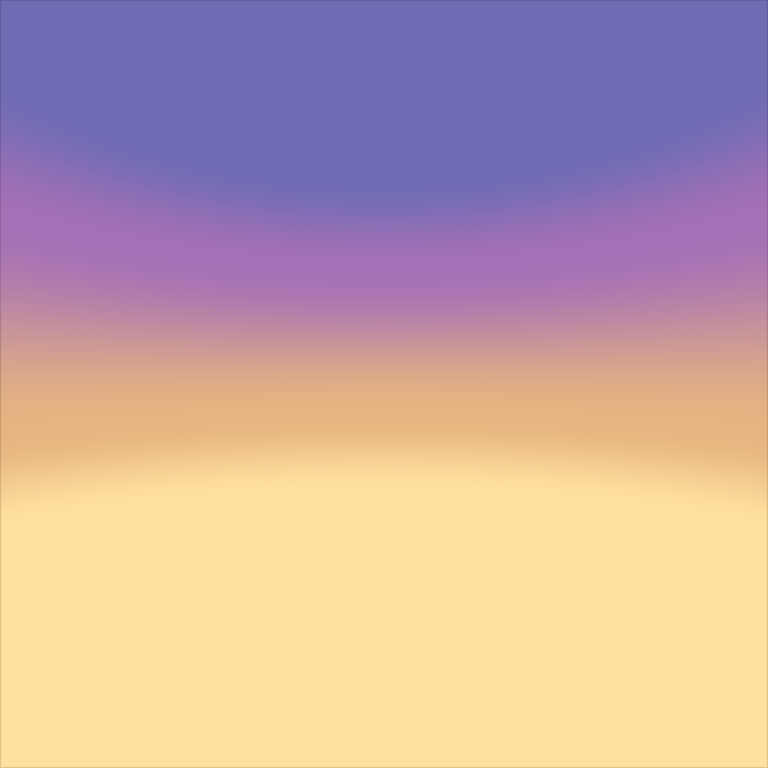
Write a WebGL 1 fragment shader that draws this background.

```glsl
precision highp float;

uniform vec2 u_resolution;

const vec3 INDIGO = vec3(0.439, 0.424, 0.706);
const vec3 PURPLE = vec3(0.647, 0.439, 0.714);
const vec3 ORANGE = vec3(0.902, 0.706, 0.502);
const vec3 CREAM  = vec3(1.000, 0.878, 0.620);

// Each level: height at the centre, rise towards the sides
const vec2 INDIGO_LEVEL = vec2(0.762, 0.130);
const vec2 PURPLE_LEVEL = vec2(0.651, 0.066);
const vec2 ORANGE_LEVEL = vec2(0.460, -0.026);
const vec2 CREAM_LEVEL  = vec2(0.360, -0.050);

const float FRAME_WIDTH = 0.0014;
const float FRAME_SHADE = 0.13;

// Smooth blend from 0 at the lower curved level to 1 at the upper one
float blendBetween(vec2 lower, vec2 upper, float bow, float y) {
    return smoothstep(lower.x + lower.y * bow, upper.x + upper.y * bow, y);
}

vec3 duskSky(vec2 uv) {
    float side = 2.0 * uv.x - 1.0;
    float bow = side * side;
    vec3 color = mix(CREAM, ORANGE, blendBetween(CREAM_LEVEL, ORANGE_LEVEL, bow, uv.y));
    color = mix(color, PURPLE, blendBetween(ORANGE_LEVEL, PURPLE_LEVEL, bow, uv.y));
    return mix(color, INDIGO, blendBetween(PURPLE_LEVEL, INDIGO_LEVEL, bow, uv.y));
}

// Coverage of the hairline along the canvas border
float frameMask(vec2 uv) {
    vec2 toEdge = min(uv, 1.0 - uv);
    float edgeDistance = min(toEdge.x, toEdge.y);
    float pixel = 1.0 / min(u_resolution.x, u_resolution.y);
    return clamp((FRAME_WIDTH - edgeDistance) / pixel + 0.5, 0.0, 1.0);
}

void main() {
    vec2 uv = gl_FragCoord.xy / u_resolution;
    vec3 color = duskSky(uv) * (1.0 - FRAME_SHADE * frameMask(uv));
    gl_FragColor = vec4(color, 1.0);
}
```
